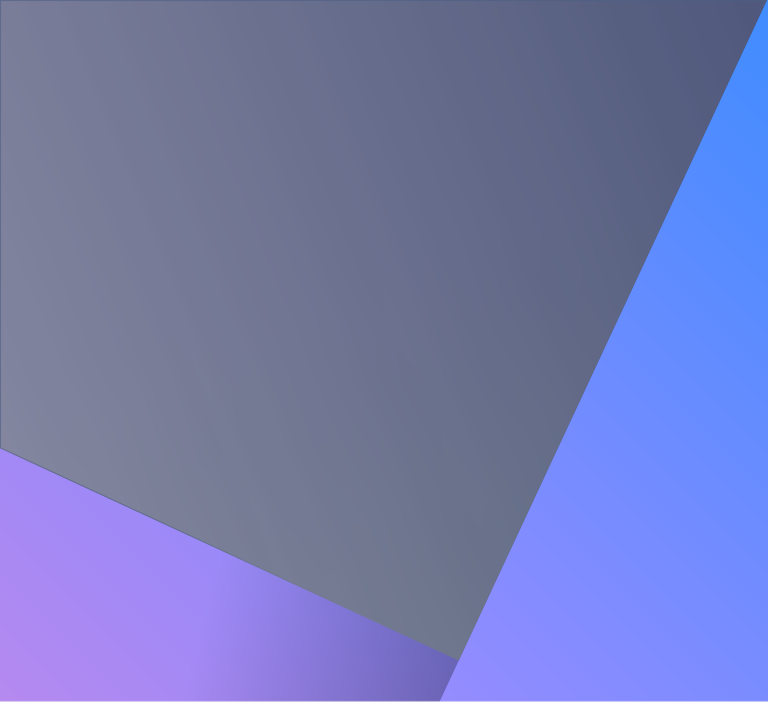
This background is drawn by a Shadertoy shader. Its source:

```glsl
const vec3 VIOLET = vec3(0.71, 0.545, 0.96);
const vec3 PERIWINKLE = vec3(0.58, 0.548, 1.0);
const vec3 AZURE = vec3(0.25, 0.55, 1.0);
const vec3 SLATE_LIGHT = vec3(0.515, 0.525, 0.625);
const vec3 SLATE_DARK = vec3(0.31, 0.345, 0.485);
const vec3 RIM = vec3(0.3, 0.37, 0.52);

float hash(float n) {
    return fract(sin(n * 127.1) * 43758.5453);
}

// Smooth one-dimensional noise from -1 to 1
float noise(float x) {
    float cell = floor(x);
    float t = smoothstep(0.0, 1.0, x - cell);
    return 2.0 * mix(hash(cell), hash(cell + 1.0), t) - 1.0;
}

// Signed distance to the line a-b, positive on its left side
float edgeDistance(vec2 p, vec2 a, vec2 b) {
    vec2 along = normalize(b - a);
    return dot(p - a, vec2(-along.y, along.x));
}

// Position between two values along a direction, from 0 to 1
float ramp(vec2 p, vec2 direction, float start, float end) {
    return clamp((dot(p, direction) - start) / (end - start), 0.0, 1.0);
}

float coverage(float d, float softness) {
    return smoothstep(-softness, softness, d);
}

// Diagonal sweep from violet to azure
vec3 backdrop(vec2 p) {
    float t = ramp(p, vec2(1.0), 0.0, 2.094);
    vec3 low = mix(VIOLET, PERIWINKLE, t / 0.31);
    vec3 high = mix(PERIWINKLE, AZURE, (t - 0.31) / 0.69);
    return t < 0.31 ? low : high;
}

// Slate sheet with faint streaks, less blue towards its lower corner
vec3 panel(vec2 p, vec2 direction) {
    float t = ramp(p, direction, 0.137, 1.393);
    vec3 color = mix(SLATE_LIGHT, SLATE_DARK, t);
    float lower = ramp(p, vec2(0.3, -0.95), -0.42, 0.14);
    color += lower * vec3(-0.004, 0.01, -0.018);
    return color + 0.003 * noise(45.0 * dot(p, direction));
}

void mainImage(out vec4 fragColor, in vec2 fragCoord) {
    vec2 p = fragCoord / iResolution.y;
    float softness = 0.6 / iResolution.y;

    // Panel corner and edges
    vec2 corner = vec2(0.6535, 0.059);
    float fromRight = edgeDistance(p, corner, vec2(1.0926, 1.0));
    float fromLower = edgeDistance(p, vec2(0.0, 0.3614), corner);
    float leftSide = coverage(fromRight, softness);
    float panelMask = leftSide * coverage(fromLower, softness);

    // Shade on the backdrop below the panel
    vec3 color = backdrop(p);
    float shade = ramp(p, vec2(0.971, -0.238), 0.25, 0.615);
    vec3 veil = vec3(1.0, 0.985, 0.98) * (1.0 - 0.27 * shade);
    color *= mix(vec3(1.0), veil, leftSide);

    // Panel with a fine dark rim, fading along the lower edge
    float outerRim = 1.0 - smoothstep(0.0005, 0.0025, min(p.x, 1.0 - p.y));
    float lowerRim = 1.0 - smoothstep(0.0005, 0.0025, fromLower);
    lowerRim *= 1.0 - smoothstep(0.2, 0.5, p.x);
    vec3 sheet = panel(p, vec2(0.925, 0.38));
    sheet = mix(sheet, RIM, 0.6 * max(outerRim, lowerRim));
    color = mix(color, sheet, panelMask);

    // Pale hairline at the bottom
    float hairline = 1.0 - smoothstep(0.0008, 0.0024, p.y);
    color = mix(color, vec3(0.95), 0.6 * hairline);

    fragColor = vec4(color, 1.0);
}
```
